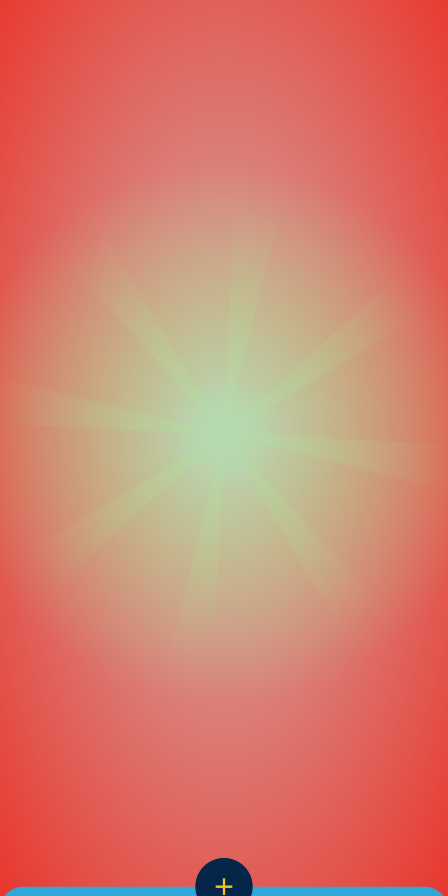
Give the GLSL for this background, as a Shadertoy shader.

```glsl
const float TAU = 6.2831853;
const float RAY_COUNT = 8.0;
const float RAY_OFFSET = 0.640;     // angle of the first ray
const float RAY_HALF_WIDTH = 0.100; // in radians

const vec3 EDGE_RED = vec3(0.912, 0.215, 0.180);
const vec3 SOFT_PINK = vec3(0.815, 0.700, 0.680);
const vec3 GLOW_CORE = vec3(0.705, 0.870, 0.695);
const vec3 GLOW_RIM = vec3(0.690, 0.870, 0.540);
const vec3 RAY_GREEN = vec3(0.690, 0.880, 0.590);
const vec3 PANEL_BLUE = vec3(0.190, 0.650, 0.850);
const vec3 BUTTON_NAVY = vec3(0.010, 0.150, 0.285);
const vec3 PLUS_GOLD = vec3(0.960, 0.760, 0.160);

float sdBox(vec2 p, vec2 halfSize, float radius) {
    vec2 d = abs(p) - halfSize + radius;
    return length(max(d, 0.0)) + min(max(d.x, d.y), 0.0) - radius;
}

float coverage(float dist, float pixel) {
    return 1.0 - smoothstep(-0.6 * pixel, 0.6 * pixel, dist);
}

// Wedges repeated around the origin, fading with distance
float rayMask(vec2 p, float reach, float pixel) {
    float r = length(p);
    float sector = TAU / RAY_COUNT;
    float angle = atan(p.y, p.x) - RAY_OFFSET;
    float offAxis = abs(mod(angle + 0.5 * sector, sector) - 0.5 * sector);
    float wedge = coverage((offAxis - RAY_HALF_WIDTH) * r, 2.0 * pixel);
    return wedge * clamp(1.0 - r / reach, 0.0, 1.0);
}

// Elliptical fade from pink to red, topped by a round green glow
vec3 backdrop(vec2 p, vec2 ellipse) {
    float t = length(p / ellipse);
    vec3 color = mix(SOFT_PINK, EDGE_RED, clamp(t, 0.0, 1.0));
    float r = length(p);
    float glow = 0.85 * clamp(1.0 - r / 0.60, 0.0, 1.0);
    vec3 glowColor = mix(GLOW_CORE, GLOW_RIM, smoothstep(0.0, 0.35, r));
    return mix(color, glowColor, glow);
}

void mainImage(out vec4 fragColor, in vec2 fragCoord) {
    float pixel = 1.0 / iResolution.x;
    vec2 uv = fragCoord * pixel;
    float height = iResolution.y * pixel;
    vec2 center = vec2(0.5, 0.5156 * height);
    vec2 p = uv - center;

    vec3 color = backdrop(p, center * sqrt(2.0));

    // Rays and bright core
    color = mix(color, RAY_GREEN, 0.40 * rayMask(p, 0.52, pixel));
    float core = 1.0 - smoothstep(0.04, 0.14, length(p));
    color = mix(color, GLOW_CORE, 0.45 * core);

    // Rounded panel along the bottom
    float panelTop = 0.0208;
    float panel = sdBox(uv - vec2(0.5, panelTop - 0.2), vec2(0.5, 0.2), 0.052);
    color = mix(color, PANEL_BLUE, coverage(panel, pixel));

    // Round button with a plus sign
    vec2 b = uv - vec2(0.5, panelTop);
    color = mix(color, BUTTON_NAVY, coverage(length(b) - 0.064, pixel));
    vec2 bar = vec2(0.0185, 0.0027);
    float plus = min(sdBox(b, bar, 0.0), sdBox(b, bar.yx, 0.0));
    color = mix(color, PLUS_GOLD, coverage(plus, pixel));

    fragColor = vec4(color, 1.0);
}
```
